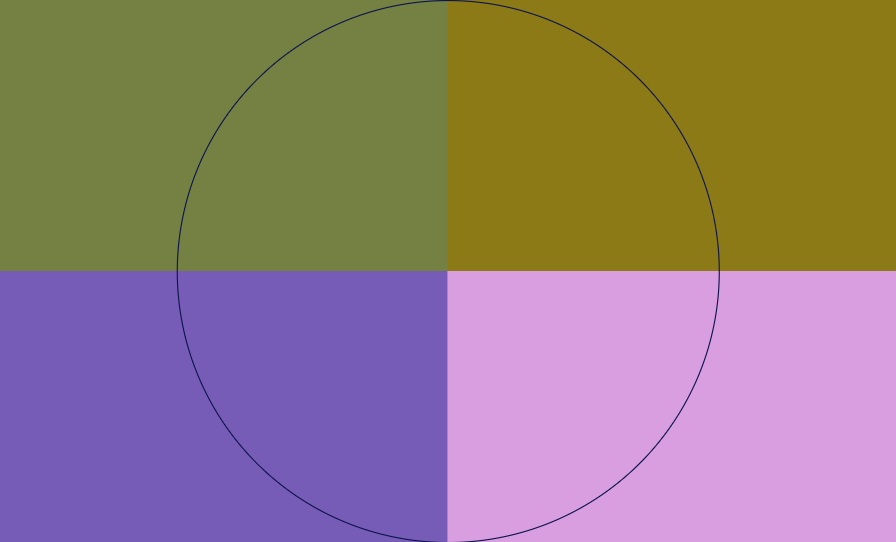
Give the GLSL for this background, as a WebGL 2 fragment shader.

```glsl
#version 300 es
precision highp float;
// Four flat colour quadrants meeting at the centre, with a thin dark circle
// spanning the full height. Quadrants are blended by antialiased half-planes;
// the circle is a stroked distance function. Units are canvas heights.

uniform vec2 u_resolution;
out vec4 fragColor;

// Pixel coverage of the region where the signed distance is positive.
vec2 halfPlane(vec2 dist, float pixel) {
    return clamp(dist / pixel + 0.5, 0.0, 1.0);
}

// Pixel coverage of a line, kept faint when thinner than one pixel.
float stroke(float dist, float width, float pixel) {
    float coverage = 0.5 * (width / pixel + 1.0) - abs(dist) / pixel;
    return clamp(coverage, 0.0, min(1.0, width / pixel));
}

void main() {
    float pixel = 1.0 / u_resolution.y;
    vec2 p = (gl_FragCoord.xy - 0.5 * u_resolution) * pixel;

    // Quadrants
    vec3 olive  = vec3(0.460, 0.502, 0.263);
    vec3 ochre  = vec3(0.549, 0.478, 0.086);
    vec3 violet = vec3(0.463, 0.361, 0.718);
    vec3 pink   = vec3(0.851, 0.620, 0.878);
    vec2 side = halfPlane(p + vec2(0.001, 0.0), pixel);
    vec3 color = mix(mix(violet, pink, side.x), mix(olive, ochre, side.x), side.y);

    // Circle outline, set slightly low so that it slips off the bottom edge
    vec3 navy = vec3(0.05, 0.08, 0.30);
    float ring = length(p - vec2(0.0005, -0.001)) - 0.5;
    color = mix(color, navy, stroke(ring, 0.0021, pixel));

    fragColor = vec4(color, 1.0);
}
```
